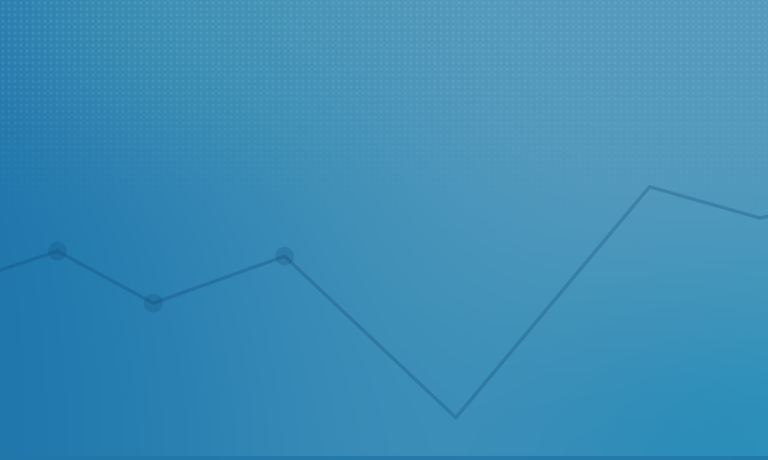
This background is drawn by a Shadertoy shader. Its source:

```glsl
// Draws a soft blue gradient with a fading dot screen and a faint line chart.

const float ASPECT = 1.673;               // layout width in canvas heights
const vec3 DEEP_BLUE = vec3(0.125, 0.465, 0.675);
const vec3 SEA_BLUE  = vec3(0.165, 0.560, 0.725);
const vec3 HAZE      = vec3(0.335, 0.605, 0.740);
const vec3 TEAL      = vec3(0.270, 0.590, 0.700);
const vec3 INK       = vec3(0.050, 0.270, 0.450);
const vec3 STRIP     = vec3(0.130, 0.465, 0.660);

const float DOTS_PER_HEIGHT = 76.5;
const float DOT_RADIUS = 0.24;            // in dot cells
const float DOT_STRENGTH = 0.16;
const float LINE_HALF_WIDTH = 0.0038;
const float LINE_STRENGTH = 0.28;
const float MARKER_RADIUS = 0.0205;
const float MARKER_STRENGTH = 0.22;
const float STRIP_HEIGHT = 0.0087;

const int POINT_COUNT = 8;
const int LAST_MARKER = 3;
const vec2 CHART[POINT_COUNT] = vec2[](
    vec2(-0.002, 0.412), vec2(0.125, 0.454), vec2(0.334, 0.341),
    vec2(0.620, 0.443), vec2(0.993, 0.092), vec2(1.415, 0.594),
    vec2(1.655, 0.526), vec2(1.690, 0.533));

float glow(vec2 p, vec2 center, float radius) {
    vec2 d = (p - center) / radius;
    return exp(-dot(d, d));
}

float segmentDistance(vec2 p, vec2 a, vec2 b) {
    vec2 ab = b - a;
    float t = clamp(dot(p - a, ab) / dot(ab, ab), 0.0, 1.0);
    return length(p - a - ab * t);
}

// Antialiased coverage of a shape from its signed distance.
float coverage(float dist, float pixel) {
    return 1.0 - smoothstep(-0.75 * pixel, 0.75 * pixel, dist);
}

vec3 backdrop(vec2 uv) {
    vec3 color = mix(DEEP_BLUE, SEA_BLUE, uv.x);
    float haze = smoothstep(0.0, 0.95, uv.x + 0.25 * uv.y * uv.y);
    haze *= 1.0 - glow(uv, vec2(1.0, 0.0), 0.42);
    color = mix(color, HAZE, haze);
    return mix(color, TEAL, 0.45 * glow(uv, vec2(0.28, 0.95), 0.25));
}

float dotScreen(vec2 p, float pixel) {
    vec2 cell = fract(vec2(p.x, 1.0 - p.y) * DOTS_PER_HEIGHT) - 0.5;
    float dots = coverage(length(cell) - DOT_RADIUS, pixel * DOTS_PER_HEIGHT);
    return dots * smoothstep(0.48, 0.95, p.y);
}

void mainImage(out vec4 fragColor, in vec2 fragCoord) {
    vec2 uv = fragCoord / iResolution.xy;
    vec2 p = uv * vec2(ASPECT, 1.0);
    float pixel = 1.0 / iResolution.y;

    // Gradient and dot screen
    vec3 color = backdrop(uv);
    color = mix(color, vec3(0.60, 0.80, 0.86), DOT_STRENGTH * dotScreen(p, pixel));

    // Chart line and round markers
    float lineDist = 1e3;
    float markerDist = 1e3;
    for (int i = 1; i < POINT_COUNT; i++) {
        lineDist = min(lineDist, segmentDistance(p, CHART[i - 1], CHART[i]));
        if (i <= LAST_MARKER) markerDist = min(markerDist, length(p - CHART[i]));
    }
    color = mix(color, INK, MARKER_STRENGTH * coverage(markerDist - MARKER_RADIUS, pixel));
    color = mix(color, INK, LINE_STRENGTH * coverage(lineDist - LINE_HALF_WIDTH, pixel));

    // Darker strip along the bottom edge
    color = mix(color, STRIP, 0.85 * coverage(p.y - STRIP_HEIGHT, pixel));

    fragColor = vec4(color, 1.0);
}
```
